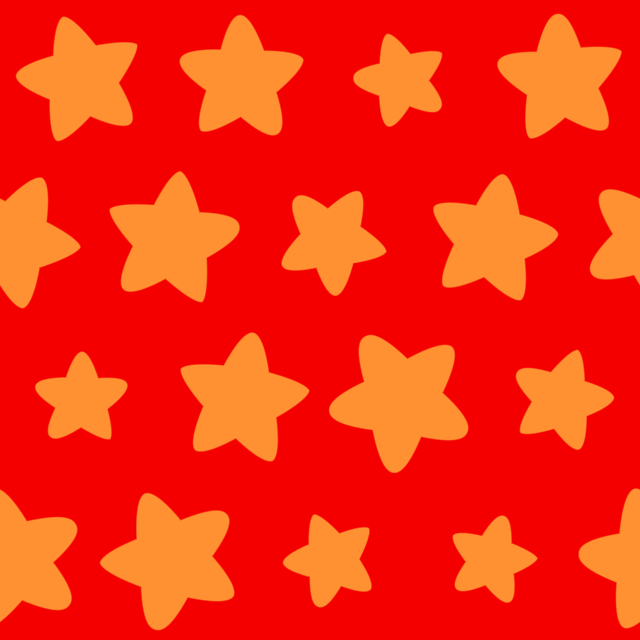
This pattern is drawn by a WebGL 1 fragment shader. Its source:

```glsl
precision highp float;
// Soft, hand-cut orange stars on red: four staggered rows of four, wrapping on all sides.
// Each cell picks a size and tilt for its star; every star is folded into five arms
// whose curved tips get a slightly different bluntness and lean from a hash.

uniform vec2 u_resolution;

const float GRID = 4.0;
const float ARM_ANGLE = 1.2566371;
const vec3 RED = vec3(0.96, 0.0, 0.0);
const vec3 ORANGE = vec3(1.0, 0.57, 0.195);

float hash(vec2 p) {
  return fract(sin(dot(p, vec2(127.1, 311.7))) * 43758.5453);
}

// One at the given index, zero elsewhere.
vec4 oneHot(float index) {
  return 1.0 - step(0.5, abs(vec4(0.0, 1.0, 2.0, 3.0) - index));
}

// Entry of a grid of values; each matrix column holds one row of stars.
float pick(mat4 values, vec2 cell) {
  return dot(values * oneHot(cell.y), oneHot(cell.x));
}

// Approximate distance to one arm along +x, unit tip radius.
// A power curve runs from the inner corner to the tip.
float armDistance(vec2 p, float bluntness, float lean) {
  const vec2 corner = vec2(0.461, 0.335);
  float reach = 1.0 - corner.x;
  p.y -= lean * max(p.x - corner.x, 0.0);
  float across = max(abs(p.y) / corner.y, 0.0001);
  float field = p.x - 1.0 + reach * pow(across, bluntness);
  float slope = reach / corner.y * bluntness * pow(across, bluntness - 1.0);
  return field / length(vec2(1.0, slope));
}

// Five-armed star, with arm shapes drawn from the seed.
float starDistance(vec2 p, float radius, float tilt, float seed) {
  float angle = atan(p.y, p.x) - tilt;
  float arm = floor(angle / ARM_ANGLE + 0.5);
  float local = angle - arm * ARM_ANGLE;
  vec2 key = vec2(mod(arm, 5.0), seed);
  float bluntness = mix(1.45, 2.3, hash(key));
  float lean = mix(-0.1, 0.1, hash(key + 17.0));
  vec2 q = length(p) / radius * vec2(cos(local), sin(local));
  return radius * armDistance(q, bluntness, lean);
}

void main() {
  // Tip radii in cells and tilts in degrees, top row first.
  mat4 radii = mat4(
    0.411, 0.406, 0.302, 0.414,
    0.432, 0.432, 0.349, 0.417,
    0.302, 0.427, 0.458, 0.328,
    0.458, 0.448, 0.305, 0.286);
  mat4 tilts = mat4(
    31.5, 16.5, 35.0, 23.5,
    63.3, 8.9, 61.0, 6.4,
    16.7, 9.3, 46.0, 3.2,
    32.6, 41.2, 37.8, 4.0);

  // Staggered cells
  vec2 grid = gl_FragCoord.xy / u_resolution * GRID;
  float row = GRID - 1.0 - floor(grid.y);
  grid.x += mix(-0.01, 0.427, mod(row, 2.0));
  vec2 cell = vec2(mod(floor(grid.x), GRID), row);
  vec2 p = fract(grid) - 0.5;

  // Star over ground
  float seed = cell.x + cell.y * GRID;
  float d = starDistance(p, pick(radii, cell), radians(pick(tilts, cell)), seed);
  float edge = GRID / min(u_resolution.x, u_resolution.y);
  gl_FragColor = vec4(mix(ORANGE, RED, smoothstep(-edge, edge, d)), 1.0);
}
```
